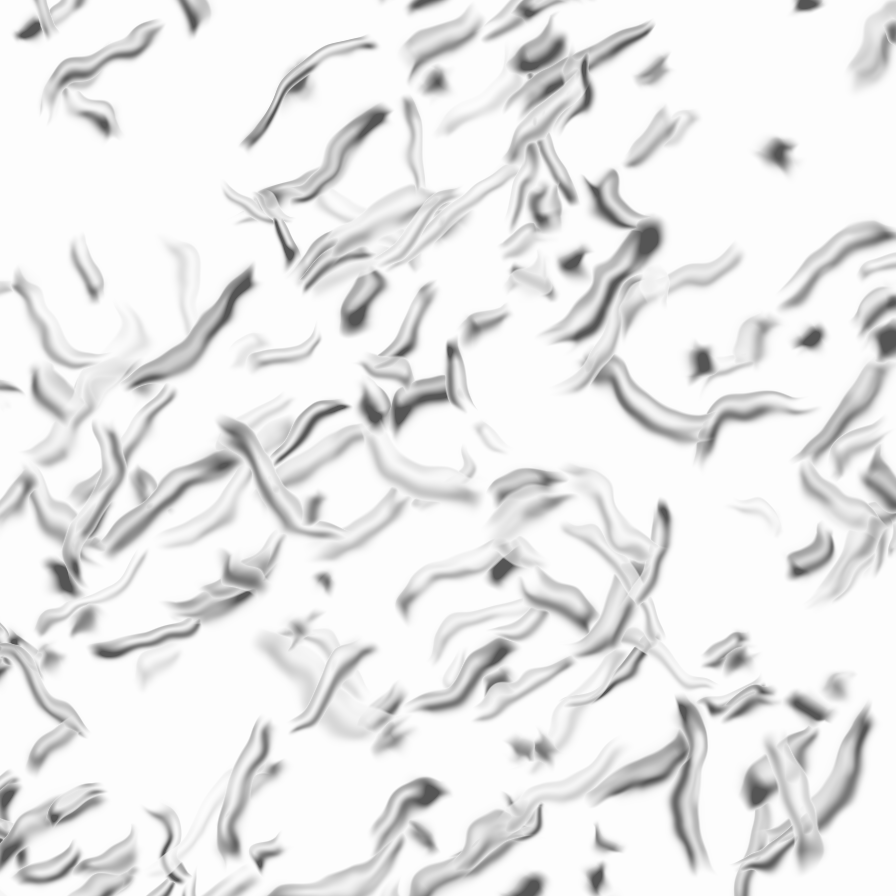
A Shadertoy shader for this texture map:

```glsl
// Scattered soft grey strokes on white: broken diagonal double ridges and blobs.
// Each grid cell drops several strokes in uneven clusters; a stroke has a blurred
// lower ridge, a thin crisp upper rim, a nearly white core and one dark tip.

const float CELLS = 7.0;
const int STROKES_PER_CELL = 5;
const float PAPER = 0.993;
const float MAX_INK = 0.66;

vec4 hash4(vec2 p) {
    vec4 q = fract(p.xyxy * vec4(0.1031, 0.1030, 0.0973, 0.1099));
    q += dot(q, q.wzxy + 33.33);
    return fract((q.xxyz + q.yzzw) * q.zywx);
}

float valueNoise(vec2 p) {
    vec2 i = floor(p), f = fract(p);
    f = f * f * (3.0 - 2.0 * f);
    float low = mix(hash4(i).x, hash4(i + vec2(1, 0)).x, f.x);
    float high = mix(hash4(i + vec2(0, 1)).x, hash4(i + vec2(1, 1)).x, f.x);
    return mix(low, high, f.y);
}

vec2 warp(vec2 p, float frequency, float amount) {
    vec2 q = p * frequency;
    return p + amount * (vec2(valueNoise(q + 11.0), valueNoise(q + 57.0)) - 0.5);
}

// Mostly rising diagonals, some falling ones, a few steep ones
float strokeAngle(float pick, float spread) {
    float base = pick < 0.56 ? 0.68 : (pick < 0.80 ? -0.70 : (pick < 0.9 ? 1.25 : -1.2));
    return base + (spread - 0.5) * 0.4;
}

// Returns (ink, coverage) of one stroke lying along the local x axis
vec2 stroke(vec2 p, float halfLen, float halfWidth, vec2 bend, float solid, float seed) {
    float t = clamp(p.x / halfLen, -1.3, 1.3);
    p.y -= halfLen * (bend.x * sin(2.8 * t) + bend.y * (t * t - 0.4));
    float v = p.y / (halfWidth * (1.0 - 0.25 * min(t * t, 1.0)));

    // Cross profile, filling up towards the dark tip
    float side = seed > 0.5 ? 1.0 : -1.0;
    float tip = smoothstep(0.35, 0.95, t * side);
    float lower = exp(-pow((v + 0.48) / 0.42, 2.0));
    float rim = smoothstep(0.2, 0.85, v) * (1.0 - smoothstep(0.85, 1.08, v));
    float core = 0.06 * (1.0 - smoothstep(0.5, 1.0, abs(v)));
    float fill = max(solid, 0.65 * tip);
    float profile = mix(lower + 0.5 * rim + core, 1.1 * exp(-1.7 * v * v), fill);

    // Tone along the stroke, broken by gaps and streaks
    vec2 grain = vec2(p.x * 30.0, p.y * 75.0) + seed * 91.0;
    float gaps = smoothstep(0.08, 0.65, valueNoise(grain));
    float tone = mix(mix(0.3, 1.0, gaps) * mix(0.72, 1.25, tip), mix(0.75, 1.1, gaps), solid);

    float soft = 0.75 * halfWidth;
    float reach = halfLen + halfWidth * 0.8 * (gaps - 0.6);
    float ends = 1.0 - smoothstep(reach - soft, reach + soft, abs(p.x));
    float cover = ends * (1.0 - smoothstep(0.85, 1.08, abs(v)));
    return vec2(profile * tone * ends, cover);
}

// Lays the stroke chosen by a cell and index over the ink so far
float addStroke(float ink, vec2 p, vec2 cell, float index) {
    vec2 id = cell + 40.0 + index * vec2(37.0, 71.0);
    vec4 place = hash4(id);
    vec4 shape = hash4(id + 203.0);
    vec4 look = hash4(id + 419.0);

    // Clusters and open white areas
    vec2 position = (cell + place.xy) / CELLS;
    float density = 0.08 + 1.3 * smoothstep(0.1, 0.9, valueNoise(position * 5.0 + 23.0));
    if (place.z > density) return ink;

    bool blob = shape.x < 0.2;
    float halfLen = blob ? mix(0.008, 0.019, shape.y)
                         : mix(0.02, 0.088, pow(shape.y, 1.4));
    float halfWidth = blob ? mix(0.011, 0.019, shape.z) : mix(0.010, 0.020, shape.z);
    float solid = blob ? 0.9 : 0.3 * look.x * look.x;
    float strength = blob ? mix(0.4, 0.8, look.y) : mix(0.12, 0.95, look.y);
    vec2 bend = vec2(0.34, 0.5) * (vec2(look.z, look.w) - 0.5);

    float angle = strokeAngle(place.w, shape.w);
    vec2 axis = vec2(cos(angle), sin(angle));
    vec2 offset = p - position;
    vec2 local = vec2(dot(offset, axis), dot(offset, vec2(-axis.y, axis.x)));

    vec2 mark = stroke(local, halfLen, halfWidth, bend, solid, look.z);
    return max(ink * (1.0 - 0.65 * mark.y), mark.x * strength);
}

void mainImage(out vec4 fragColor, in vec2 fragCoord) {
    vec2 uv = fragCoord / iResolution.xy;
    vec2 p = warp(warp(uv, 11.0, 0.024), 38.0, 0.012);

    // Nearby cells, always visited in the same order
    vec2 home = floor(p * CELLS);
    float ink = 0.0;
    for (int j = -1; j <= 1; j++)
        for (int i = -1; i <= 1; i++)
            for (int k = 0; k < STROKES_PER_CELL; k++)
                ink = addStroke(ink, p, home + vec2(i, j), float(k));

    fragColor = vec4(vec3(PAPER - min(ink, MAX_INK)), 1.0);
}
```
